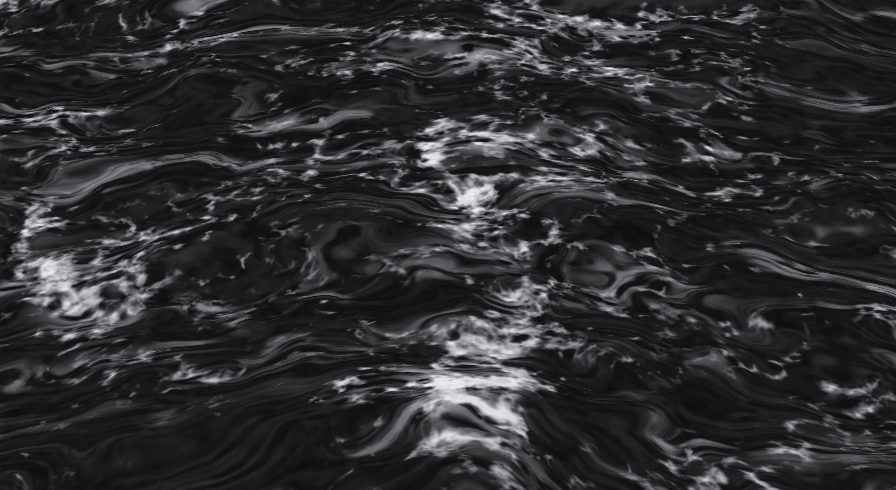
Write a WebGL 2 fragment shader that draws this texture.

```glsl
#version 300 es
precision highp float;
// Dark, rough sea seen at a slant, streaked and patched with white foam.
// Ridged noise makes swell crests and foam lace; soft bands gather the foam
// into a central wake, a curling breaker and scattered drifts.
uniform vec2 u_resolution;
out vec4 fragColor;

float hash(vec2 p) {
  return fract(sin(dot(p, vec2(127.1, 311.7))) * 43758.5453);
}

float noise(vec2 p) {
  vec2 i = floor(p), f = fract(p);
  f = f * f * (3.0 - 2.0 * f);
  return mix(mix(hash(i), hash(i + vec2(1, 0)), f.x),
             mix(hash(i + vec2(0, 1)), hash(i + vec2(1, 1)), f.x), f.y);
}

float fbm(vec2 p, int octaves) {
  float sum = 0.0, amp = 0.5, total = 0.0;
  for (int i = 0; i < octaves; i++) {
    sum += amp * noise(p);
    total += amp;
    amp *= 0.5;
    p = mat2(1.6, 1.2, -1.2, 1.6) * p + 7.3;
  }
  return sum / total;
}

float ridge(vec2 p, int octaves) {
  return 1.0 - abs(2.0 * fbm(p, octaves) - 1.0);
}

// Soft band of the given width around the segment a-b
float band(vec2 p, vec2 a, vec2 b, float width) {
  vec2 pa = p - a, ba = b - a;
  float d = length(pa - ba * clamp(dot(pa, ba) / dot(ba, ba), 0.0, 1.0));
  return exp(-d * d / (width * width));
}

// Where foam gathers
float foamCover(vec2 p) {
  float wake = max(band(p, vec2(0.92, 0.74), vec2(0.95, 0.58), 0.045),
                   band(p, vec2(0.95, 0.58), vec2(1.03, 0.42), 0.09));
  wake = max(wake, band(p, vec2(1.03, 0.42), vec2(0.93, 0.06), 0.11));
  float breaker = max(band(p, vec2(0.2, 0.3), vec2(0.6, 0.19), 0.06),
                      band(p, vec2(0.6, 0.19), vec2(1.0, 0.17), 0.06));
  float curl = max(band(p, vec2(0.08, 0.57), vec2(0.07, 0.44), 0.06),
                   band(p, vec2(0.07, 0.44), vec2(0.18, 0.32), 0.06));
  float drifts = 0.2 * band(p, vec2(0.3, 0.5), vec2(0.75, 0.42), 0.17)
               + 0.24 * band(p, vec2(0.5, 0.92), vec2(0.95, 0.86), 0.07)
               + 0.24 * band(p, vec2(1.05, 0.95), vec2(1.5, 0.85), 0.1)
               + 0.22 * band(p, vec2(0.98, 0.75), vec2(1.2, 0.62), 0.07)
               + 0.3 * band(p, vec2(1.45, 0.04), vec2(1.8, 0.2), 0.1);
  float calm = 0.18 * band(p, vec2(1.4, 0.3), vec2(1.65, 0.45), 0.18)
             + 0.18 * band(p, vec2(0.2, 0.8), vec2(0.75, 0.78), 0.07);
  return 0.46 * wake + 0.4 * breaker + 0.34 * curl + drifts - calm;
}

void main() {
  vec2 p = gl_FragCoord.xy / u_resolution.y;

  // Slanted sea surface: finer with distance, crests falling away to each side
  float side = p.x - 0.95;
  vec2 q = vec2(side * (1.0 + 0.4 * p.y), p.y * (1.0 + 0.6 * p.y));
  q.y += 0.22 * sqrt(side * side + 0.01);
  vec2 warp = vec2(fbm(q * vec2(3, 5), 3), fbm(q * vec2(3, 5) + 19.0, 3)) - 0.5;

  // Swell lit on one slope, with fine wind ripples running along it
  vec2 s = q * vec2(2.2, 5.5) + 1.6 * warp + 4.0;
  float slope = ridge(s, 4) - ridge(s + vec2(0.1, 0.35), 4);
  float lit = smoothstep(-0.05, 0.38, slope);
  float ripple = smoothstep(0.3, 0.75, fbm(s * vec2(5, 13) + 3.0 * warp, 4));

  // Foam: coarse and fine lace, thickened where the cover is high
  vec2 f = q + 0.14 * warp;
  float cover = 0.2 + foamCover(p + 0.16 * warp)
              + 0.9 * (fbm(q * vec2(2.5, 4) + 31.0, 3) - 0.5);
  float lace = 1.35 * (ridge(f * vec2(7, 14) + 11.0, 5) - 0.8)
             + 0.95 * (ridge(f * vec2(17, 31) + 53.0, 4) - 0.8);
  float speckle = fbm(f * vec2(45, 70), 2) - 0.5;
  float foam = cover + lace + 0.5 * speckle + 0.25 * slope;
  float foamMask = smoothstep(0.43, 0.93, foam);
  float foamTone = 0.58 + 0.26 * smoothstep(0.75, 1.2, foam) + 0.2 * speckle;

  // Water body, sheen and thin spray
  float water = 0.075 + 0.05 * ripple + 0.38 * lit * ripple;
  water += 0.18 * ripple * smoothstep(0.3, 0.8, cover);
  water += 0.05 * speckle;

  float tone = mix(water, foamTone, foamMask);
  fragColor = vec4(tone * vec3(1.0, 1.01, 1.03) + vec3(0, 0, 0.004), 1.0);
}
```
